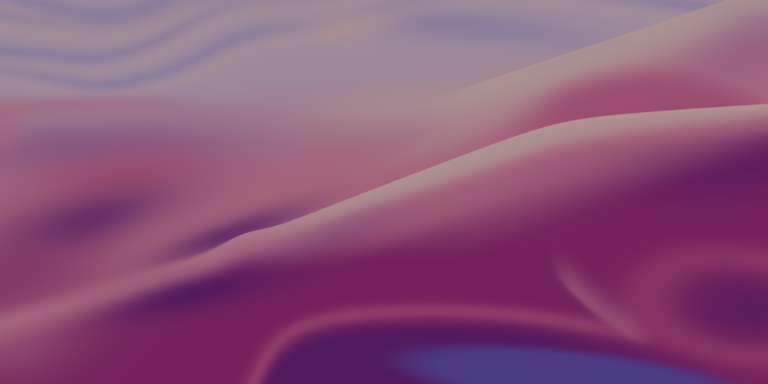
Give the GLSL for this background, as a Shadertoy shader.

```glsl
// Silky folds of dusk-coloured fabric: a pale, swirling upper sheet meets
// a magenta lower sheet along one rising crest. Each sheet is built from soft
// ellipses and curved bands, bent and striped by gradient noise.

const vec3 LILAC  = vec3(0.61, 0.54, 0.61);
const vec3 SAND   = vec3(0.68, 0.58, 0.57);
const vec3 SLATE  = vec3(0.47, 0.44, 0.61);
const vec3 ROSE   = vec3(0.64, 0.39, 0.48);
const vec3 BERRY  = vec3(0.60, 0.28, 0.42);
const vec3 MAUVE  = vec3(0.52, 0.33, 0.50);
const vec3 PLUM   = vec3(0.45, 0.13, 0.36);
const vec3 VIOLET = vec3(0.30, 0.10, 0.37);
const vec3 INDIGO = vec3(0.29, 0.24, 0.52);

vec2 hashGradient(vec2 cell) {
    vec2 h = vec2(dot(cell, vec2(127.1, 311.7)), dot(cell, vec2(269.5, 183.3)));
    return 2.0 * fract(sin(h) * 43758.5) - 1.0;
}

float gradientNoise(vec2 p) {
    vec2 i = floor(p), f = fract(p), u = f * f * f * (f * (f * 6.0 - 15.0) + 10.0);
    vec2 e = vec2(0.0, 1.0);
    float low  = mix(dot(hashGradient(i), f), dot(hashGradient(i + e.yx), f - e.yx), u.x);
    float high = mix(dot(hashGradient(i + e), f - e), dot(hashGradient(i + 1.0), f - 1.0), u.x);
    return mix(low, high, u.y);
}

// Ellipse coordinates, soft ellipse and soft line
vec2 ellipseSpace(vec2 p, vec2 center, vec2 radius, float angle) {
    float c = cos(angle), s = sin(angle);
    return mat2(c, -s, s, c) * (p - center) / radius;
}

float blob(vec2 p, vec2 center, vec2 radius, float angle) {
    vec2 q = ellipseSpace(p, center, radius, angle);
    return exp(-dot(q, q));
}

float band(float d, float width) { return exp(-d * d / (width * width)); }

float ramp(float x, float softness) { return 0.5 * (x + sqrt(x * x + softness * softness)); }

float crestHeight(float x) {
    return 0.18 + 0.29 * x + 0.1 * ramp(x - 0.5, 0.08) - 0.33 * ramp(x - 1.46, 0.12)
         + 0.014 * band(x - 0.63, 0.07);
}

vec3 upperSheet(vec2 p, float crest, float pixel) {
    vec2 q = p + 0.035 * vec2(gradientNoise(p * 3.0), gradientNoise(p * 3.0 + 7.0));
    float level = q.y - 0.1 * q.x;
    vec3 col = mix(ROSE, LILAC, smoothstep(0.42, 0.78, level));

    // Swirling cool and warm bands near the top
    float swirl = q.y - 0.14 * smoothstep(0.2, 0.7, q.x) + 0.05 * sin(3.2 * q.x);
    for (int i = 0; i < 4; i++) {
        float k = float(i);
        float stripe = swirl - 0.83 - 0.06 * k + 0.02 * sin(4.0 * q.x + 2.0 * k);
        col = mix(col, SLATE, 0.42 * band(stripe, 0.022));
        col = mix(col, SAND, 0.3 * band(stripe + 0.035, 0.02));
    }
    col = mix(col, SLATE, 0.5 * blob(q, vec2(1.2, 0.93), vec2(0.35, 0.04), -0.1));
    col = mix(col, SAND, 0.7 * blob(q, vec2(0.9, 0.95), vec2(0.14, 0.05), 0.1));
    col = mix(col, SAND, 0.55 * blob(q, vec2(1.0, 0.72), vec2(0.4, 0.07), 0.2));

    // Purple hollows and rose swells on the left
    col = mix(col, MAUVE, 0.85 * blob(q, vec2(0.2, 0.61), vec2(0.5, 0.075), 0.05));
    col = mix(col, ROSE, 0.6 * band(q.y - 0.71 - 0.02 * sin(5.0 * q.x), 0.025) * smoothstep(0.8, 0.1, q.x));
    col = mix(col, ROSE, 0.7 * blob(q, vec2(0.0, 0.66), vec2(0.06, 0.08), 0.0));
    col = mix(col, BERRY, 0.75 * blob(q, vec2(0.32, 0.54), vec2(0.26, 0.065), 0.1));
    col = mix(col, PLUM, 0.65 * blob(q, vec2(0.0, 0.27), vec2(0.3, 0.12), 0.3));
    col = mix(col, VIOLET, 0.65 * blob(q, vec2(0.24, 0.43), vec2(0.22, 0.06), 0.2));
    col = mix(col, VIOLET, 0.7 * blob(p, vec2(0.6, 0.39), vec2(0.2, 0.035), 0.33));

    // Rear crest on the right, with a rose dome under it
    float rear = 0.72 + 0.335 * (p.x - 1.055) - p.y;
    float shown = smoothstep(1.03, 1.3, p.x) * smoothstep(-pixel, pixel, rear);
    col = mix(col, mix(SAND, ROSE, smoothstep(0.02, 0.17, rear)), shown * 0.85);
    col = mix(col, MAUVE, 0.4 * blob(q, vec2(1.95, 0.89), vec2(0.16, 0.08), 0.4));
    float dome = p.y - 0.81 + 0.9 * (p.x - 1.68) * (p.x - 1.68);
    col = mix(col, BERRY, 0.8 * smoothstep(0.04, -0.05, dome) * smoothstep(1.25, 1.5, p.x));
    return mix(col, SAND, 0.3 * band(p.y - crest - 0.06, 0.04) * band(p.x - 1.2, 0.2));
}

vec3 lowerSheet(vec2 p, float depth) {
    vec2 q = p + 0.02 * vec2(gradientNoise(p * 4.0), gradientNoise(p * 4.0 + 5.0));
    float reach = 0.065 + 0.14 * band(p.x - 1.4, 0.5);
    float t = depth / reach + 0.22 * gradientNoise(vec2(p.x * 1.5, depth * 16.0));
    float shine = smoothstep(0.3, 1.1, p.x);
    vec3 col = mix(mix(ROSE, SAND, shine), ROSE, smoothstep(0.0, 0.5, t));
    col = mix(col, PLUM, smoothstep(0.35, 1.5, t));
    col = mix(col, SAND, 0.6 * band(depth - 0.025, 0.022) * band(p.x - 1.3, 0.35));
    col = mix(col, MAUVE, 0.5 * blob(q, vec2(0.85, 0.39), vec2(0.2, 0.035), 0.36));

    // Shadows and warm corner
    col = mix(col, VIOLET, 0.85 * blob(q, vec2(0.5, 0.235), vec2(0.23, 0.045), 0.25));
    col = mix(col, ROSE, 0.65 * blob(q, vec2(0.0, 0.13), vec2(0.24, 0.12), 0.2));
    col = mix(col, VIOLET, 0.5 * blob(q, vec2(1.95, 0.57), vec2(0.28, 0.07), 0.1));

    // Coiled loop and slanted crease on the right
    float ring = length(ellipseSpace(q, vec2(1.95, 0.2), vec2(0.27, 0.13), -0.15));
    col = mix(col, BERRY, 0.5 * band(ring - 0.95, 0.3));
    col = mix(col, VIOLET, 0.6 * band(ring, 0.55));
    float run = clamp((1.68 - p.x) / 0.24, 0.0, 1.2);
    float crease = (p.y - 0.12 - 0.18 * pow(run, 1.4)) * 0.75;
    float fade = smoothstep(1.42, 1.5, p.x) * smoothstep(1.72, 1.62, p.x);
    col = mix(col, ROSE, 0.6 * fade * band(crease, crease > 0.0 ? 0.04 : 0.014));

    // Rounded fold holding a dark hollow and an indigo pool
    float curl = 0.07 * exp(min((0.7 - p.x) / 0.06, 4.0));
    float slope = curl / 0.06 - 0.44 * (p.x - 1.12);
    float fold = (0.195 - 0.22 * (p.x - 1.12) * (p.x - 1.12) - curl - p.y) / sqrt(1.0 + slope * slope);
    col = mix(col, VIOLET, 0.85 * smoothstep(0.0, 0.07, fold) * smoothstep(2.1, 1.3, p.x));
    col = mix(col, BERRY, 0.7 * band(fold - 0.005, 0.022) * smoothstep(1.8, 1.5, p.x));
    float pool = length(ellipseSpace(p, vec2(1.5, 0.01), vec2(0.48, 0.078), -0.11));
    return mix(col, INDIGO, 0.95 * smoothstep(1.15, 0.72, pool));
}

void mainImage(out vec4 fragColor, in vec2 fragCoord) {
    vec2 p = fragCoord / iResolution.y;
    float pixel = 1.0 / iResolution.y;
    float crest = crestHeight(p.x);
    float depth = crest - p.y;
    float edge = mix(0.025, pixel, smoothstep(0.3, 0.65, p.x));
    vec3 col = mix(upperSheet(p, crest, pixel), lowerSheet(p, max(depth, 0.0)), smoothstep(-edge, edge, depth));
    fragColor = vec4(col, 1.0);
}
```
